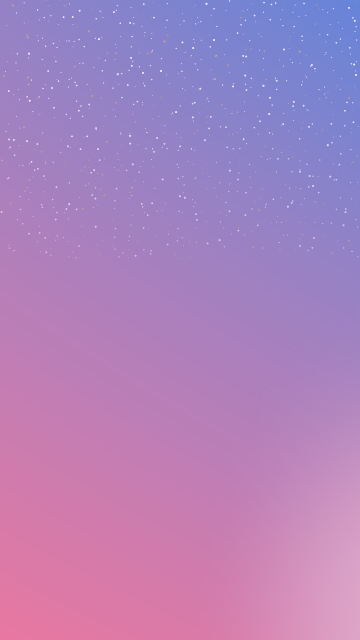
This background is drawn by a Shadertoy shader. Its source:

```glsl
// Dusk gradient from rose to blue, with a pale glow at lower right and fine stars above.

const vec3 ROSE   = vec3(0.91, 0.47, 0.63);
const vec3 MAUVE  = vec3(0.735, 0.495, 0.715);
const vec3 VIOLET = vec3(0.575, 0.51, 0.775);
const vec3 BLUE   = vec3(0.40, 0.52, 0.85);
const vec3 GLOW   = vec3(0.89, 0.69, 0.81);
const vec3 WHITE  = vec3(0.97, 0.93, 1.0);
const vec3 GOLD   = vec3(0.78, 0.64, 0.56);

float hash(vec2 p) {
    return fract(sin(dot(p, vec2(127.1, 311.7))) * 43758.5453);
}

// Four colour stops, evenly spaced along t
vec3 skyColor(float t) {
    float s = clamp(t, 0.0, 1.0) * 3.0;
    vec3 c = mix(ROSE, MAUVE, clamp(s, 0.0, 1.0));
    c = mix(c, VIOLET, clamp(s - 1.0, 0.0, 1.0));
    return mix(c, BLUE, clamp(s - 2.0, 0.0, 1.0));
}

// Pale haze whose left border bends towards the right edge as it rises
float glowAmount(vec2 uv) {
    float border = 0.53 + 1.1 * uv.y * uv.y;
    float across = smoothstep(border, border + 0.58, uv.x);
    return across * (1.0 - smoothstep(0.06, 0.56, uv.y));
}

// One jittered star per grid cell: x is coverage, y picks the tint
vec2 starLayer(vec2 p, float cells, float density, float seed, float pixel) {
    vec2 id = floor(p * cells);
    vec2 key = id + seed;
    vec2 jitter = 0.1 + 0.8 * vec2(hash(key), hash(key + 17.3));
    float size = hash(key + 41.9);
    float radius = mix(0.0011, 0.0030, size * size);
    float d = length(p - (id + jitter) / cells);
    float disc = 1.0 - smoothstep(radius - 0.5 * pixel, radius + 0.5 * pixel, d);
    float shown = step(hash(key + 73.1), density);
    return vec2(disc * shown * mix(0.5, 0.9, size), hash(key + 97.7));
}

void mainImage(out vec4 fragColor, in vec2 fragCoord) {
    vec2 uv = fragCoord / iResolution.xy;
    vec2 p = fragCoord / iResolution.x;
    float pixel = 1.0 / iResolution.x;

    // Sky bands tilt more towards the top
    float tilt = mix(0.28, 0.5, uv.y);
    vec3 color = skyColor((uv.y + tilt * uv.x) / 1.5);
    color = mix(color, GLOW, 0.85 * glowAmount(uv));

    // Stars, fainter towards the lower limit of the field
    float field = smoothstep(0.593, 0.603, uv.y) * mix(0.65, 1.0, smoothstep(0.6, 0.9, uv.y));
    for (int i = 0; i < 3; i++) {
        float layer = float(i);
        vec2 star = starLayer(p, 17.0 + 6.0 * layer, 0.72, 23.0 * layer, pixel);
        vec3 tint = mix(WHITE, GOLD, step(0.8, star.y));
        color = mix(color, tint, star.x * field);
    }

    fragColor = vec4(color, 1.0);
}
```
